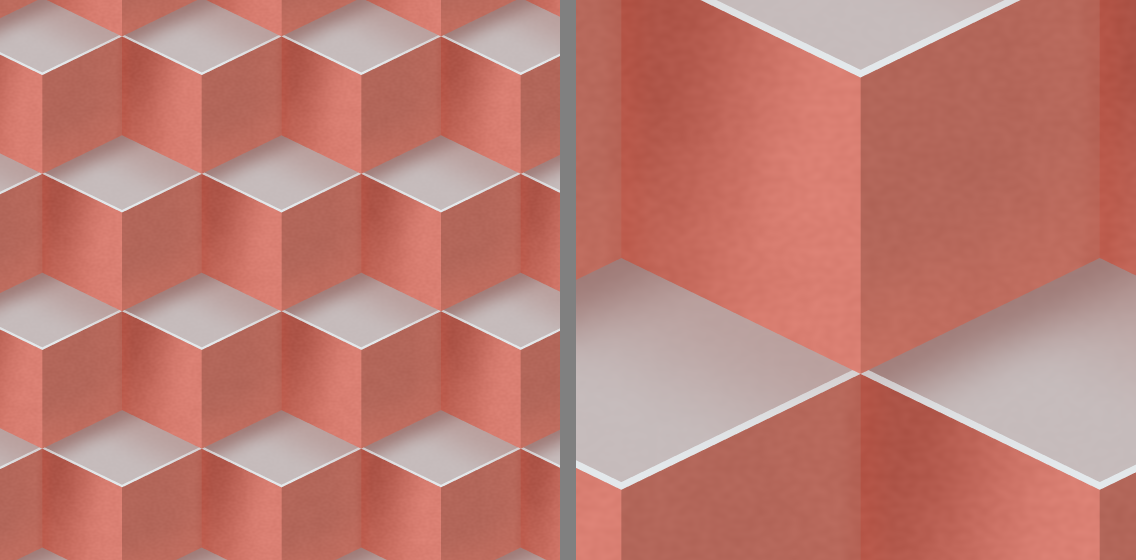
Left: the whole. Right: its middle third, enlarged.
A WebGL 2 fragment shader for this pattern:

```glsl
#version 300 es
precision highp float;
// Stacked cubes in staggered rows: pale tops with bright lips, coral sides.
// Each point is folded into one hexagonal cell, split into three faces, and
// each face is shaded by soft gradients with a little plaster grain.

uniform vec2 u_resolution;
out vec4 fragColor;

// Cell proportions, in canvas heights
const vec2 ORIGIN = vec2(0.0755, 0.8659);   // front corner of one cube top
const float CELL_WIDTH = 0.2848;
const float ROW_HEIGHT = 0.2454;
const float SLOPE = 0.0690;                 // rise of a slanted edge
const float SIDE_HEIGHT = ROW_HEIGHT - SLOPE;
const float LIP = 0.0046;                   // vertical width of the bright lip

const vec3 DEEP_RED = vec3(0.675, 0.325, 0.275);
const vec3 PINK = vec3(0.855, 0.500, 0.450);
const vec3 CORAL = vec3(0.800, 0.430, 0.370);
const vec3 CLAY = vec3(0.700, 0.400, 0.350);
const vec3 PALE = vec3(0.775, 0.735, 0.735);
const vec3 ROSE_GREY = vec3(0.725, 0.620, 0.610);
const vec3 TOP_SHADOW = vec3(0.610, 0.460, 0.445);
const vec3 LIP_WHITE = vec3(0.890, 0.910, 0.920);

vec2 hashGradient(vec2 cell) {
  vec3 p = fract(vec3(cell.xyx) * vec3(0.1031, 0.1030, 0.0973));
  p += dot(p, p.yzx + 33.33);
  float angle = 6.2832 * fract((p.x + p.y) * p.z);
  return vec2(cos(angle), sin(angle));
}

float gradientNoise(vec2 p) {
  vec2 i = floor(p), f = fract(p);
  vec2 w = f * f * f * (f * (f * 6.0 - 15.0) + 10.0);
  float a = dot(hashGradient(i), f);
  float b = dot(hashGradient(i + vec2(1, 0)), f - vec2(1, 0));
  float c = dot(hashGradient(i + vec2(0, 1)), f - vec2(0, 1));
  float d = dot(hashGradient(i + vec2(1, 1)), f - vec2(1, 1));
  return mix(mix(a, b, w.x), mix(c, d, w.x), w.y);
}

// Horizontal position in a cell of the given row, from -1 to 1
float acrossCell(float x, float row) {
  return 2.0 * fract(x / CELL_WIDTH + 0.5 * row + 0.5) - 1.0;
}

// Top: side and depth both run from -1 to 1 over the rhombus
vec3 shadeTop(float side, float depth, float grain) {
  float fromLeftLip = 0.5 * (1.0 + side + depth);
  float fromRightLip = 0.5 * (1.0 - side + depth);
  vec3 color = mix(PALE, ROSE_GREY, 0.9 * smoothstep(0.3, 1.0, fromLeftLip));
  float shadow = smoothstep(0.50, 1.0, fromRightLip);
  color = mix(color, TOP_SHADOW, 0.85 * shadow * shadow);
  color += 0.006 * grain;
  float lipWidth = 0.5 * LIP / SLOPE;
  float lip = 1.0 - step(lipWidth, min(fromLeftLip, fromRightLip));
  float gleam = mix(0.65, 1.0, smoothstep(0.2, -0.9, depth));
  return mix(color, LIP_WHITE, lip * gleam);
}

// Left side: u runs from the crease to the front edge, v upward
vec3 shadeLeft(float u, float v, float grain) {
  float light = smoothstep(0.12, 0.88, u + 0.28 * (1.0 - v) - 0.05);
  vec3 color = mix(DEEP_RED, PINK, light);
  float bounce = smoothstep(0.75, 0.0, v) * (1.0 - u);
  color = mix(color, CORAL, 0.55 * bounce);
  float crease = 1.0 - smoothstep(0.0, 0.16, u);
  color = mix(color, vec3(0.74, 0.335, 0.275), 0.45 * crease);
  return color + 0.022 * grain;
}

// Right side: u runs from the front edge to the crease, v upward
vec3 shadeRight(float u, float v, float grain) {
  float warmth = 0.65 * smoothstep(0.5, 0.0, v) * (1.0 - 0.6 * u);
  warmth += 0.20 * smoothstep(0.45, 0.95, u);
  vec3 color = mix(CLAY, CORAL + vec3(0.0, 0.02, 0.02), warmth);
  color -= 0.025 * smoothstep(0.9, 1.0, u) * vec3(0.5, 1.0, 1.0);
  return color + 0.018 * grain;
}

vec3 cubePattern(vec2 p, float grain) {
  // Find the cell: points above a cube's back edges belong to the next row
  float row = floor((p.y + SIDE_HEIGHT - SLOPE + 0.5 * (SLOPE * 4.0 + SIDE_HEIGHT
                     - SLOPE - ROW_HEIGHT) - SLOPE) / ROW_HEIGHT);
  row = floor((p.y + SIDE_HEIGHT - SLOPE) / ROW_HEIGHT);
  float side = acrossCell(p.x, row);
  float y = p.y - row * ROW_HEIGHT;
  if (y > SLOPE * (2.0 - abs(side))) {
    row += 1.0;
    y -= ROW_HEIGHT;
    side = acrossCell(p.x, row);
  }

  // Split the cell into its three faces
  float aboveEdge = y - SLOPE * abs(side);
  if (aboveEdge > 0.0) return shadeTop(side, y / SLOPE - 1.0, grain);
  float v = 1.0 + aboveEdge / SIDE_HEIGHT;
  return side < 0.0 ? shadeLeft(1.0 + side, v, grain) : shadeRight(side, v, grain);
}

void main() {
  vec2 canvas = gl_FragCoord.xy / u_resolution.y;
  float grain = gradientNoise(canvas * vec2(150.0, 210.0))
              + 0.6 * gradientNoise(canvas * 43.0);

  // Average a 3 by 3 grid inside each pixel for smooth edges
  vec3 color = vec3(0.0);
  for (int i = 0; i < 9; i++) {
    vec2 offset = (vec2(i % 3, i / 3) - 1.0) / 3.0;
    vec2 p = canvas + offset / u_resolution.y - ORIGIN;
    color += cubePattern(p, grain);
  }
  fragColor = vec4(color / 9.0, 1.0);
}
```
